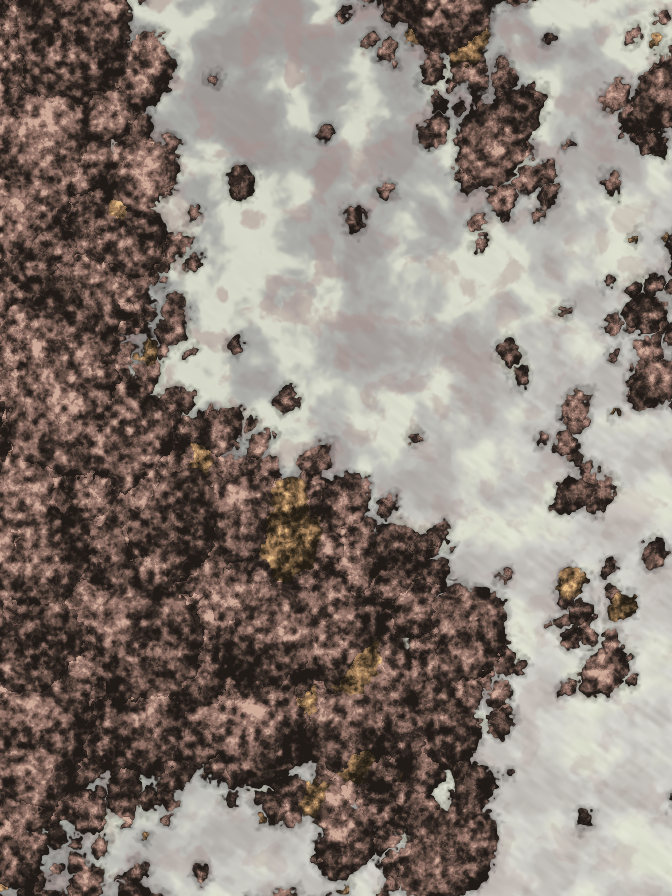
A WebGL 2 fragment shader for this texture:

```glsl
#version 300 es
precision highp float;
// Weed-covered rocks on a shore seen from above, beside pale shallow water.
// A shore field decides where domed boulders of several sizes are scattered;
// layered noise grains the rock and mottles the sea bed under the water.
uniform vec2 u_resolution;
out vec4 fragColor;

float hash(vec2 p) {
    vec3 q = fract(p.xyx * vec3(0.1031, 0.1030, 0.0973));
    q += dot(q, q.yzx + 33.33);
    return fract((q.x + q.y) * q.z);
}

float noise(vec2 p) {
    vec2 i = floor(p), f = fract(p);
    f = f * f * (3.0 - 2.0 * f);
    return mix(mix(hash(i), hash(i + vec2(1, 0)), f.x),
               mix(hash(i + vec2(0, 1)), hash(i + 1.0), f.x), f.y);
}

float fbm(vec2 p) {
    float sum = 0.0, amp = 0.533;
    for (int i = 0; i < 4; i++) {
        sum += amp * noise(p);
        p = mat2(1.6, 1.2, -1.2, 1.6) * p + 17.3;
        amp *= 0.5;
    }
    return sum;
}

float blob(vec2 p, vec2 centre, vec2 radii) {
    return (1.0 - length((p - centre) / radii)) * min(radii.x, radii.y);
}

// Positive on land, negative out at sea, roughly a distance.
float land(vec2 p) {
    float shore = 0.205 + 0.35 * smoothstep(0.60, 0.33, p.y)
                - 0.28 * max(p.y - 0.76, 0.0) - 0.09 * smoothstep(0.15, 0.0, p.y);
    float l = shore - p.x + 0.05 * (noise(p * 11.0) - 0.5);
    l = min(l, -blob(p, vec2(0.25, 0.03), vec2(0.13, 0.065)));
    // Tapering reef
    vec2 a = vec2(0.485, 1.02), ab = vec2(0.095, -0.27);
    float t = clamp(dot(p - a, ab) / dot(ab, ab), 0.0, 1.0);
    l = max(l, mix(0.085, 0.028, t) - length(p - a - ab * t));
    // Outlying islets
    l = max(l, blob(p, vec2(0.74, 0.89), vec2(0.05, 0.06)));
    l = max(l, blob(p, vec2(0.735, 0.63), vec2(0.05, 0.09)));
    l = max(l, blob(p, vec2(0.66, 0.30), vec2(0.035, 0.05)));
    return max(l, blob(p, vec2(0.64, 0.50), vec2(0.025, 0.04)));
}

vec3 waterColour(vec2 p) {
    float haze = smoothstep(0.35, 1.0, p.x * 0.85 + (1.0 - p.y) * 0.6);
    vec3 col = mix(vec3(0.66, 0.665, 0.65), vec3(0.82, 0.815, 0.79), haze);
    vec2 w = p + 0.02 * vec2(fbm(p * 20.0), fbm(p * 20.0 + 40.0));
    float bed = fbm(w * 24.0) + 0.35 * (noise(w * 7.0) - 0.5);
    float clear = 1.0 - 0.55 * haze;
    col = mix(col, vec3(0.60, 0.56, 0.55), clear * 0.6 * smoothstep(0.50, 0.30, bed));
    col = mix(col, vec3(0.87, 0.88, 0.81), 0.85 * smoothstep(0.48, 0.68, bed));
    float weed = smoothstep(0.55, 0.7, fbm(w * 38.0 + 9.0));
    col = mix(col, vec3(0.66, 0.56, 0.55), 0.5 * clear * weed);
    float ripple = noise(mat2(0.8, 0.6, -0.6, 0.8) * p * vec2(60.0, 190.0));
    return col + 0.045 * (ripple - 0.5) * (0.4 + haze);
}

vec3 rockColour(float tone) {
    vec3 col = mix(vec3(0.13, 0.105, 0.095), vec3(0.21, 0.17, 0.15), smoothstep(0.0, 0.22, tone));
    col = mix(col, vec3(0.38, 0.30, 0.265), smoothstep(0.22, 0.42, tone));
    col = mix(col, vec3(0.58, 0.45, 0.41), smoothstep(0.42, 0.64, tone));
    return mix(col, vec3(0.81, 0.67, 0.60), smoothstep(0.64, 0.92, tone));
}

void main() {
    vec2 p = gl_FragCoord.xy / u_resolution.y;
    float px = 1.0 / u_resolution.y;
    vec2 ragged = p + 0.016 * (vec2(fbm(p * 60.0), fbm(p * 60.0 + 31.0)) - 0.5)
                    + 0.007 * (vec2(noise(p * 230.0), noise(p * 230.0 + 7.0)) - 0.5);
    float here = land(p);
    float slab = smoothstep(0.25, 0.12, p.x);

    // Packed rubble between the boulders
    float cover = smoothstep(0.0, 0.008, here - 0.055 + 0.14 * (fbm(ragged * 28.0) - 0.5));
    float top = 0.0, dome = 0.0, lit = 0.0, strand = 0.5, id = 0.5, shade = cover;

    // Boulders, from large to small
    float size = 0.115;
    for (int layer = 0; layer < 4; layer++) {
        vec2 home = floor(ragged / size);
        for (int k = 0; k < 9; k++) {
            vec2 cell = home + vec2(k % 3 - 1, k / 3 - 1);
            vec2 seed = cell + 57.0 * float(layer + 1);
            float h = hash(seed);
            vec2 c = (cell + 0.2 + 0.6 * vec2(hash(seed + 11.7), hash(seed + 23.1))) * size;
            float l = land(c) + 0.09 * (h - 0.62) - 0.12 * size;
            float stray = step(0.965, hash(seed + 5.3)) * step(0.5, float(layer));
            float r = size * (0.36 + 0.24 * hash(seed + 3.9)) * max(smoothstep(-0.02, 0.02, l), 0.7 * stray);
            if (r < 0.004) continue;
            float turn = 0.25 + 0.9 * (h - 0.5);
            vec2 q = mat2(cos(turn), sin(turn), -sin(turn), cos(turn)) * (ragged - c) / r;
            q *= vec2(1.0 + 0.3 * h, 0.92);
            vec2 q2 = q * q;
            float d = mix(length(q), sqrt(sqrt(dot(q2, q2))), 0.8 * slab);
            cover = max(cover, smoothstep(-px, px, (1.0 - d) * r));
            shade = max(shade, smoothstep(-0.009, 0.0, (1.0 - d) * r));
            float rise = sqrt(max(1.0 - d * d, 0.0));
            if (rise * r * (0.7 + 0.6 * h) > top) {
                top = rise * r * (0.7 + 0.6 * h);
                dome = rise;
                lit = dot(ragged - c, vec2(-0.5, 0.8)) / r;
                strand = noise(vec2(d * r * 330.0, atan(q.y, q.x) * 5.0) + h * 90.0);
                id = hash(seed + 8.8);
            }
        }
        size *= 0.6;
    }

    // Grain, weed strands and pale crust on the rock
    float grain = fbm(p * 125.0), crust = fbm(p * 24.0 + 5.0);
    float tone = 0.02 + 0.43 * dome + 0.13 * lit + 0.15 * (id - 0.5) + 0.06 * slab
               + 1.35 * (grain - 0.5) + 0.75 * (crust - 0.5) + 0.22 * (strand - 0.5);
    vec3 rock = rockColour(tone);
    rock = mix(rock, rock * vec3(1.12, 1.12, 0.88), step(0.95, id));

    vec3 water = waterColour(p) * (1.0 - 0.22 * shade);
    fragColor = vec4(mix(water, rock, cover), 1.0);
}
```
